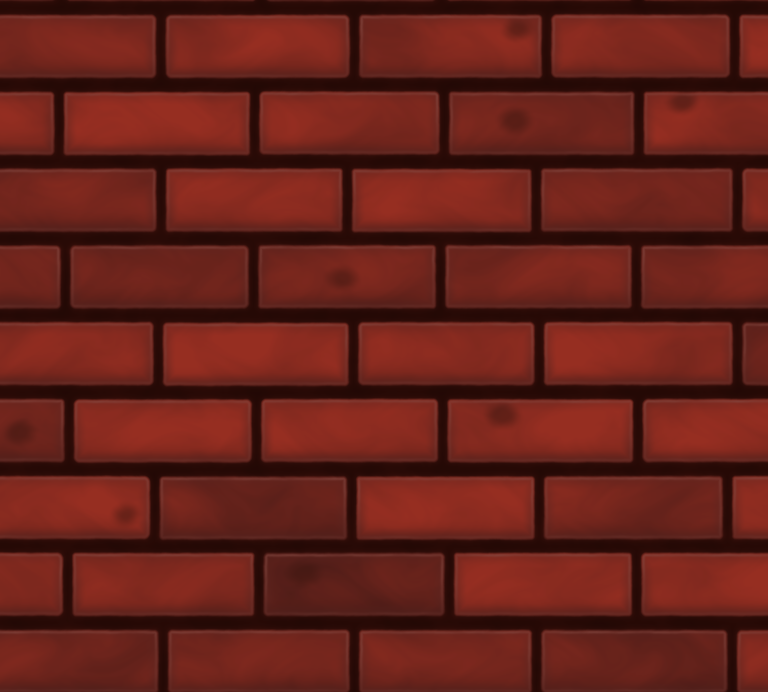
Reproduce this texture procedurally as a Shadertoy shader.

```glsl
// Layout, in units of canvas height
const vec2  PITCH        = vec2(0.2753, 0.1111);
const vec2  ORIGIN       = vec2(-0.044, 0.0115);
const vec2  JOINT        = vec2(0.0145, 0.0205);
const float JOINT_JITTER = 0.032;   // fraction of a brick length
const float CORNER       = 0.007;
const float EDGE_BLUR    = 0.0022;
const float EDGE_WOBBLE  = 0.0007;
const float SOOT_CHANCE  = 0.3;

const vec3 MORTAR_DARK = vec3(0.145, 0.035, 0.020);
const vec3 MORTAR_WARM = vec3(0.250, 0.075, 0.055);
const vec3 BRICK_DARK  = vec3(0.320, 0.115, 0.095);
const vec3 BRICK_LIGHT = vec3(0.590, 0.180, 0.130);
const vec3 BRICK_EDGE  = vec3(0.360, 0.145, 0.125);
const vec3 RIM         = vec3(0.520, 0.290, 0.260);
const vec3 SOOT        = vec3(0.230, 0.085, 0.060);

float hash(vec2 p) {
    vec3 q = fract(vec3(p.xyx) * 0.1031 + 0.37);
    q += dot(q, q.yzx + 33.33);
    return fract((q.x + q.y) * q.z);
}

// Layered, domain-warped sines in about -1..1
float clouds(vec2 p) {
    float sum = 0.0, gain = 0.5;
    for (int i = 0; i < 4; i++) {
        p += 0.6 * sin(p.yx * 1.3 + float(i));
        sum += gain * sin(p.x) * cos(p.y);
        p = mat2(1.2, 1.4, -1.4, 1.2) * p + 1.7;
        gain *= 0.5;
    }
    return sum;
}

// Position of the joint left of a brick, in brick lengths
float jointAt(float column, float row) {
    return column + JOINT_JITTER * (2.0 * hash(vec2(column + 17.0, row + 5.0)) - 1.0);
}

float roundedBox(vec2 p, vec2 halfSize, float radius) {
    vec2 q = abs(p) - halfSize + radius;
    return length(max(q, 0.0)) + min(max(q.x, q.y), 0.0) - radius;
}

vec3 brickFace(vec2 p, vec2 local, vec2 halfSize, vec2 id, float d) {
    vec2 s = local / halfSize;
    float seed = hash(id + 41.0);

    // Fired tone: per-brick shade, cloudy patches and an off-centre glow
    float tone = mix(0.0, 0.85, sqrt(hash(id + 9.0)));
    vec2 glowCentre = vec2(1.2 * seed - 0.8, -0.1);
    float glow = exp(-1.3 * dot(s - glowCentre, s - glowCentre));
    float patches = clouds(p * vec2(22.0, 30.0) + seed * 40.0);
    tone += 0.28 * glow - 0.09 + 0.25 * patches;
    vec3 col = mix(BRICK_DARK, BRICK_LIGHT, clamp(tone, 0.0, 1.0));

    // Scattered soot blots
    vec2 blotCentre = (vec2(hash(id + 3.0), hash(id + 7.0)) * 1.5 - 0.75) * halfSize;
    float blot = length((local - blotCentre) * vec2(0.8, 1.0)) + 0.005 * patches;
    float sooty = step(hash(id + 23.0), SOOT_CHANCE);
    col = mix(col, SOOT, 0.5 * sooty * (1.0 - smoothstep(0.005, 0.024, blot)));

    // Dusty border, with extra shade low on the brick
    float border = smoothstep(-0.020, -0.001, d);
    col = mix(col, BRICK_EDGE, border * (0.45 + 0.2 * s.y));
    col *= 1.0 - 0.10 * smoothstep(0.3, 1.0, s.y);

    // Worn pale rim, strongest along the top
    float wear = 0.65 + 0.35 * clouds(p * 55.0 + seed * 20.0);
    float rim = exp(-pow((d + 0.0032) / 0.0021, 2.0));
    return mix(col, RIM, rim * wear * mix(0.62, 0.22, smoothstep(-0.9, 0.9, s.y)));
}

void mainImage(out vec4 fragColor, in vec2 fragCoord) {
    vec2 p = vec2(fragCoord.x, iResolution.y - fragCoord.y) / iResolution.y;

    // Running bond: alternate rows shift by half a brick
    vec2 grid = (p - ORIGIN) / PITCH;
    float row = floor(grid.y);
    grid.x -= 0.5 * mod(row, 2.0);
    float column = floor(grid.x);
    if (grid.x < jointAt(column, row)) column -= 1.0;
    else if (grid.x > jointAt(column + 1.0, row)) column += 1.0;
    vec2 id = vec2(column, row);

    // Brick extent between its two joints
    float left = jointAt(column, row);
    float right = jointAt(column + 1.0, row);
    vec2 local = (grid - vec2(0.5 * (left + right), row + 0.5)) * PITCH;
    vec2 halfSize = 0.5 * (vec2(right - left, 1.0) * PITCH - JOINT);
    local.y += 0.0012 * (hash(id + 61.0) - 0.5);
    float d = roundedBox(local, halfSize, CORNER * (0.6 + 0.7 * hash(id + 71.0)));
    d += EDGE_WOBBLE * clouds(p * 90.0 + id * 3.0);

    // Mortar warms up next to the bricks
    float warmth = exp(-max(d, 0.0) / 0.0028);
    vec3 mortar = mix(MORTAR_DARK, MORTAR_WARM, 0.65 * warmth);
    mortar *= 1.0 + 0.12 * clouds(p * 45.0);

    float blur = max(EDGE_BLUR, 1.0 / iResolution.y);
    float cover = 1.0 - smoothstep(-blur, blur, d);
    vec3 col = mix(mortar, brickFace(p, local, halfSize, id, d), cover);
    fragColor = vec4(col, 1.0);
}
```
